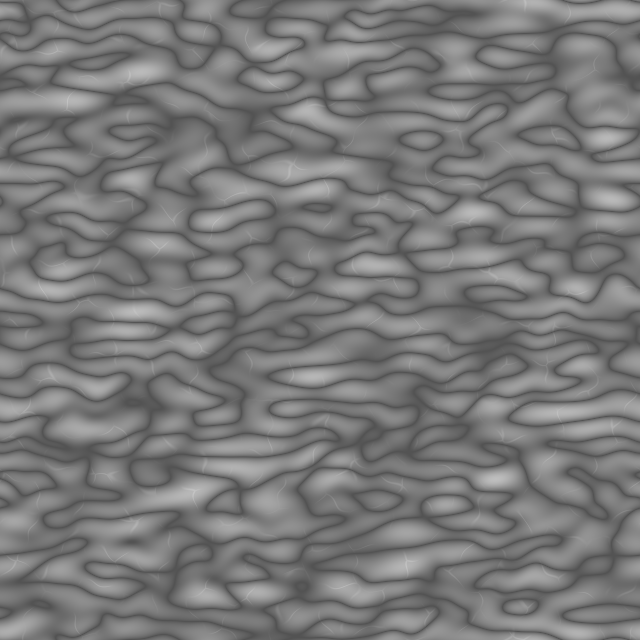
Give the GLSL for this texture, as a three.js fragment shader.

```glsl
varying vec2 vUv;

const float TAU = 6.28318;

vec3 hash3(vec2 p) {
  vec3 q = vec3(dot(p, vec2(127.1, 311.7)), dot(p, vec2(269.5, 183.3)), dot(p, vec2(419.2, 371.9)));
  return fract(sin(q) * 43758.5);
}

// Gentle wrapping distortion that gives neighbouring bands a shared zigzag
vec2 warp(vec2 p) {
  float swell = 0.5 + 0.5 * sin(TAU * (2.0 * p.x - 3.0 * p.y));
  float zigzag = sin(TAU * (11.0 * p.x + 4.0 * p.y)) + 0.6 * sin(TAU * (17.0 * p.x - 7.0 * p.y) + 2.0);
  float drift = sin(TAU * (p.x + 4.0 * p.y) + 1.0) + sin(TAU * (3.0 * p.x - 9.0 * p.y));
  return p + vec2(0.008 * drift, 0.0035 * swell * zigzag);
}

// Layered sines with whole frequencies, stretched along x, unit variance
float bandField(vec2 p) {
  float sum = 0.0;
  for (int i = 0; i < 48; i++) {
    float layer = float(i);
    vec3 r = hash3(vec2(layer, 7.0));
    vec2 frequency = vec2(floor(12.0 * (r.x + r.y - 1.0) + 0.5), 2.0 + floor(layer * 0.45));
    sum += sin(TAU * (dot(frequency, p) + r.z));
  }
  return sum / sqrt(24.0);
}

// Gap between the two nearest wrapped cell points: zero on cell borders
float cellBorder(vec2 p, float cells) {
  vec2 base = floor(p * cells);
  vec2 local = fract(p * cells);
  float nearest = 8.0;
  float second = 8.0;
  for (int y = -1; y <= 1; y++) {
    for (int x = -1; x <= 1; x++) {
      vec2 offset = vec2(float(x), float(y));
      vec2 point = offset + hash3(mod(base + offset, cells)).xy;
      float d = distance(point, local);
      second = min(second, max(nearest, d));
      nearest = min(nearest, d);
    }
  }
  return second - nearest;
}

// Hairline veins that fade in and out
float veins(vec2 p) {
  vec2 wobble = sin(TAU * (vec2(23.0, 19.0) * p.yx + vec2(7.0, -9.0) * p));
  float line = 1.0 - smoothstep(0.0, 0.06, cellBorder(p + 0.004 * wobble, 16.0));
  float patches = sin(TAU * (9.0 * p.x + 5.0 * p.y)) * sin(TAU * (4.0 * p.x - 11.0 * p.y));
  return line * smoothstep(-0.3, 0.7, patches);
}

void main() {
  // Dark creases lie on the zero contours, pale bodies between them
  float field = bandField(warp(vUv));
  float height = pow(sqrt(field * field + 0.001), 0.57);
  float gray = 0.295 + 0.217 * height;

  gray += 0.055 * veins(vUv) * smoothstep(0.1, 0.9, height);
  gl_FragColor = vec4(vec3(gray), 1.0);
}
```
